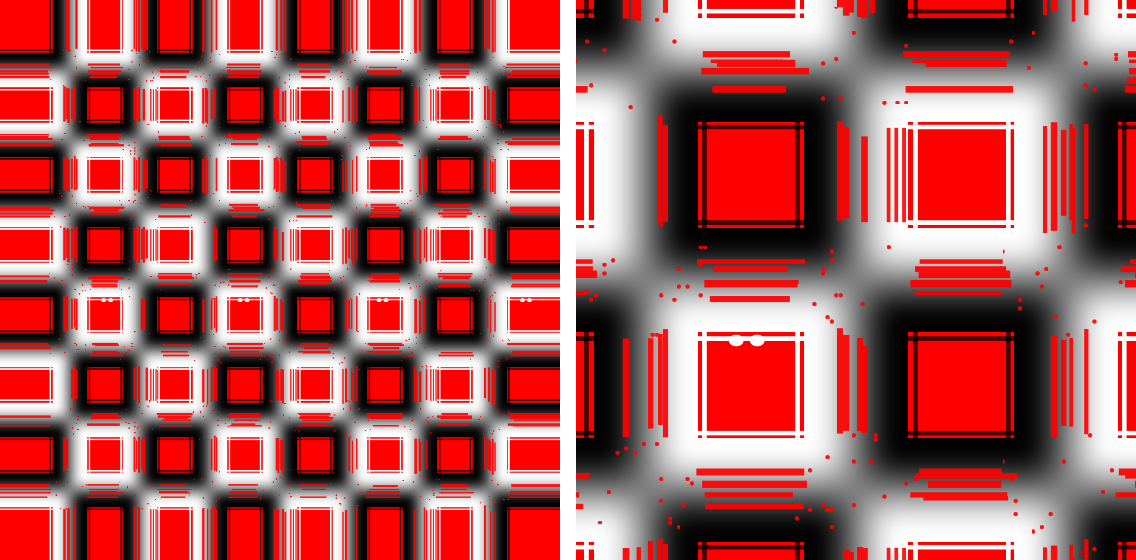
Left, the full canvas; right, a detail of the centre.
This pattern is drawn by a WebGL 2 fragment shader. Its source:

```glsl
#version 300 es
precision highp float;
// Soft black and white checkerboard with red cores, stray red stripes and specks.
uniform vec2 u_resolution;
out vec4 fragColor;

const float CELLS = 8.0;
const float SPECK_GRID = 384.0;
const vec3 RED = vec3(1.0, 0.0, 0.0);

float hash(vec2 p) {
    vec3 q = fract(p.xyx * vec3(0.1031, 0.1030, 0.0973));
    q += dot(q, q.yzx + 33.33);
    return fract((q.x + q.y) * q.z);
}

// Smooth-edged interval centred on zero.
float band(float x, float halfWidth, float aa) {
    return 1.0 - smoothstep(halfWidth - 0.5 * aa, halfWidth + 0.5 * aa, abs(x));
}

// One on a tile plateau, zero on its boundary.
float plateau(float d) {
    float t = 0.5 + 0.5 * clamp((0.5 - abs(d)) / 0.26, 0.0, 1.0);
    return 2.0 * t * t * t * (t * (t * 6.0 - 15.0) + 10.0) - 1.0;
}

// Solid core, a narrow gap, then a thin outer line.
float coreProfile(float d, float seed, float gapStrength, float aa) {
    float jitter = 0.016 * (hash(vec2(seed, sign(d) + 5.0)) - 0.5);
    float gap = band(abs(d) - 0.223 - jitter, 0.011, aa);
    return band(d, 0.253, aa) * (1.0 - gapStrength * gap);
}

// Broken parallel lines gathered around each tile boundary.
float stripes(float across, float along, float lane, float seed,
              float minLength, float aa) {
    float edge = floor(across + 0.5);
    float ink = 0.0;
    for (int i = 0; i < 6; i++) {
        float n = float(i);
        float place = hash(vec2(edge * 7.0 + n, seed));
        float show = hash(vec2(edge * 11.0 + n + seed, lane + 3.0));
        float offset = ((n + place) / 6.0 - 0.5) * 0.21;
        float width = mix(0.008, 0.018, hash(vec2(n + seed, edge + 9.0)));
        float len = mix(minLength, 0.26, show);
        float line = band(across - edge - offset, width, aa)
                   * band(along - 0.06 * (place - 0.5), len, aa);
        ink = max(ink, line * step(0.3, show));
    }
    return ink;
}

// Extra thin lines along the left of a pale tile.
float sideLines(vec2 d, float aa) {
    float ink = 0.0;
    for (int i = 0; i < 3; i++) {
        ink = max(ink, band(d.x + 0.345 - 0.037 * float(i), 0.009, aa));
    }
    return ink * band(d.y, 0.225, aa);
}

// Small pale teeth on the upper edge of a core.
float teeth(vec2 d, float start, float aa) {
    float n = clamp(floor((d.x - start) / 0.1 + 0.5), 0.0, 1.0);
    vec2 toTooth = d - vec2(start + 0.1 * n, 0.212);
    return band(length(toTooth * vec2(0.8, 1.0)), 0.028, aa);
}

// Sparse specks near the tile corners.
float specks(vec2 uv, vec2 d) {
    vec2 g = uv * SPECK_GRID;
    vec2 a = abs(d);
    float zone = step(0.34, max(a.x, a.y)) * step(0.2, min(a.x, a.y))
               * step(min(a.x, a.y), 0.44);
    float dotShape = 1.0 - smoothstep(0.35, 0.65, length(fract(g) - 0.5));
    return zone * dotShape * step(hash(floor(g)), 0.022);
}

void main() {
    vec2 uv = gl_FragCoord.xy / u_resolution;
    float aa = CELLS / min(u_resolution.x, u_resolution.y);

    // Outer tiles stretch to the canvas border.
    vec2 grid = uv * CELLS;
    vec2 held = clamp(grid, 0.5, CELLS - 0.5);
    vec2 id = min(floor(held), CELLS - 1.0);
    vec2 d = held - id - 0.5;
    float pale = 1.0 - mod(id.x + id.y, 2.0);

    // Blurred checkerboard.
    float shade = 0.5 + (pale - 0.5) * plateau(d.x) * plateau(d.y);
    vec3 color = vec3(shade);

    // Red cores with their framing lines.
    float gapStrength = mix(0.72, 1.0, pale);
    float ink = coreProfile(d.x, id.x, gapStrength, aa)
              * coreProfile(d.y, id.y + 20.0, gapStrength, aa);

    // Chips in the cores of one row.
    float chipped = pale * step(abs(id.y - 3.0), 0.5);
    float start = 0.1 * (hash(id) - 1.0);
    ink *= 1.0 - chipped * teeth(grid - id - 0.5, start, aa);

    // Boundary stripes, side lines and specks.
    ink = max(ink, 0.92 * stripes(held.x, d.y, id.y, 13.0, 0.18, aa));
    ink = max(ink, 0.92 * stripes(held.y, d.x, id.x, 47.0, 0.13, aa));
    float paleEven = pale * (1.0 - mod(id.x, 2.0)) * step(1.0, id.x);
    ink = max(ink, 0.9 * paleEven * sideLines(d, aa));
    ink = max(ink, 0.9 * specks(uv, d));

    fragColor = vec4(mix(color, RED, ink), 1.0);
}
```
